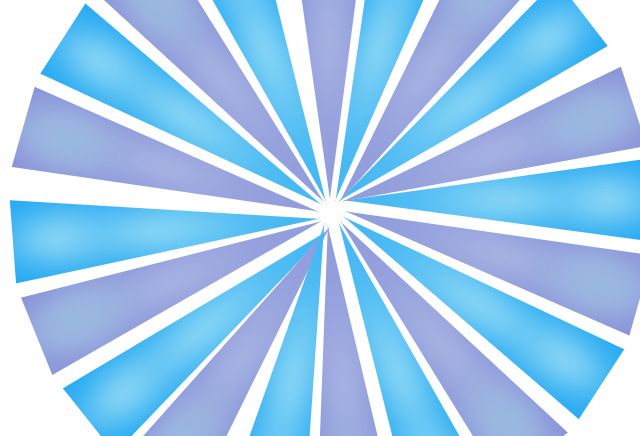
Write a Shadertoy shader that draws this background.

```glsl
// A white field with a wheel of twenty flat-ended blades, blue and violet in turn.
// Each blade is a wedge distance function, turned and nudged sideways a little
// for a hand-cut look, and shaded by two soft glows along its axis.

#define HUB vec2(0.0268, 0.0134)  // wheel centre, from the canvas middle
#define REACH 0.734               // hub to outer end, in canvas heights
#define TIP 0.031                 // hub to blade tip
#define SLOPE 0.136               // half-width gained per unit of length
#define BLADES 20
#define BLUE_RIM vec3(0.14, 0.66, 0.95)
#define BLUE_GLOW vec3(0.50, 0.82, 0.96)
#define VIOLET_RIM vec3(0.53, 0.57, 0.85)
#define VIOLET_GLOW vec3(0.64, 0.69, 0.88)
#define VIOLET_END vec3(0.60, 0.72, 0.88)

// Uneven cut of the blades: extra turn in degrees
const float TURN[BLADES] = float[BLADES](
    0.1, 0.1, 1.7, 2.0, 2.0, 0.3, 3.7, 3.7, 3.3, 2.0,
    4.3, 4.0, 2.5, 2.0, 6.3, 5.6, 3.8, 3.4, 3.0, 2.1);

// Sideways nudge in thousandths of the canvas height
const float NUDGE[BLADES] = float[BLADES](
    27.0, 15.5, 10.0, -2.0, -1.0, 4.0, 3.0, -1.0, -2.0, 7.0,
    13.0, 10.5, 28.0, 15.0, -11.0, -12.0, 6.0, 2.0, 6.0, 10.5);

// Signed distance to a blade lying along +x
float bladeDistance(vec2 q) {
    float side = (abs(q.y) - SLOPE * (q.x - TIP)) * inversesqrt(1.0 + SLOPE * SLOPE);
    return max(side, q.x - REACH);
}

// Soft elliptical spot
float spot(vec2 q, float along, vec2 radius) {
    vec2 d = (q - vec2(along, 0.0)) / radius;
    return exp(-dot(d, d));
}

vec3 bladeColor(vec2 q, bool isBlue) {
    vec2 u = q / REACH;
    float inner = spot(u, 0.54, vec2(0.24, 0.085));
    float outer = spot(u, 0.86, vec2(0.15, 0.090));
    float base = 0.36 * (1.0 - smoothstep(0.3, 0.75, u.x));
    float glow = 1.0 - (1.0 - inner) * (1.0 - outer) * (1.0 - base);
    if (isBlue) return mix(BLUE_RIM, BLUE_GLOW, glow);
    vec3 violet = mix(VIOLET_RIM, VIOLET_GLOW, glow);
    return mix(violet, VIOLET_END, outer);
}

void mainImage(out vec4 fragColor, in vec2 fragCoord) {
    vec2 p = (fragCoord - 0.5 * iResolution.xy) / iResolution.y - HUB;
    vec3 color = vec3(1.0);

    // Lay the blades counter-clockwise from the right
    for (int i = 0; i < BLADES; i++) {
        float angle = radians(360.0 / float(BLADES) * float(i) + TURN[i]);
        vec2 axis = vec2(cos(angle), sin(angle));
        vec2 q = vec2(dot(p, axis), dot(p, vec2(-axis.y, axis.x)));
        q.y -= 0.001 * NUDGE[i];
        float cover = clamp(0.5 - bladeDistance(q) * iResolution.y, 0.0, 1.0);
        color = mix(color, bladeColor(q, i % 2 == 0), cover);
    }

    fragColor = vec4(color, 1.0);
}
```
